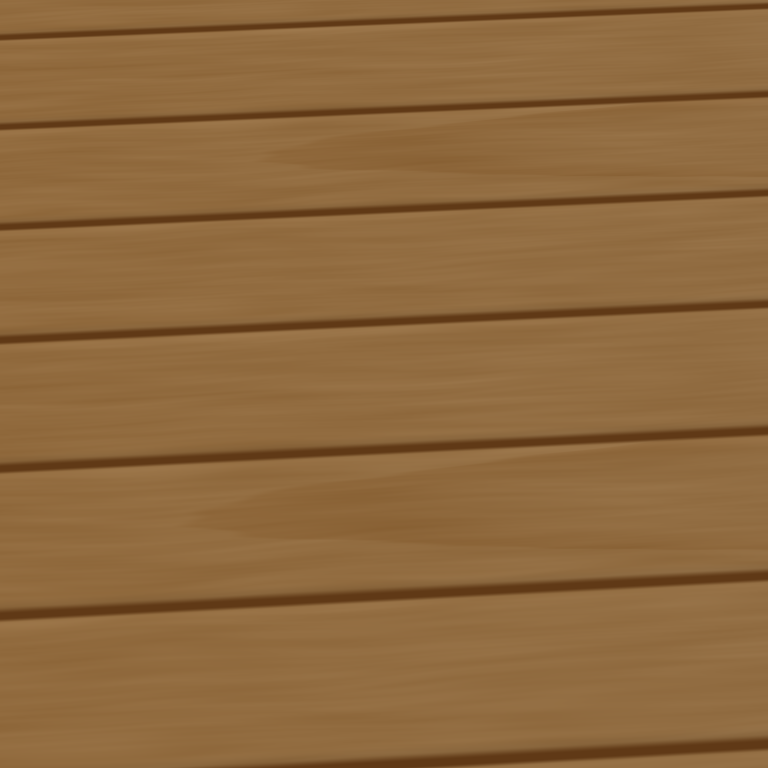
Write a WebGL 2 fragment shader that draws this texture.

```glsl
#version 300 es
precision highp float;

#define WOOD vec3(0.572, 0.424, 0.252)
#define SEAM vec3(0.375, 0.222, 0.085)
#define FIRST_SEAM 0.028
#define PLANK_STEP 0.1078
#define PERSPECTIVE 0.0537
#define TILT 0.0405
#define TILT_GROWTH 0.015
#define VANISH_X 0.8
#define PLANK_CYCLE 3.0
#define GRAIN_DEPTH 0.055
#define FLAME_DEPTH 0.030
#define FLAME_TIP -0.435

uniform vec2 u_resolution;
out vec4 fragColor;

vec2 hashGradient(vec2 cell) {
    vec2 p = fract(cell * vec2(0.1031, 0.1137));
    p += dot(p, p.yx + 33.33);
    float angle = 6.2832 * fract((p.x + p.y) * p.x * 17.3);
    return vec2(cos(angle), sin(angle));
}

float gradientNoise(vec2 p) {
    vec2 i = floor(p), f = p - i;
    vec2 w = f * f * f * (f * (f * 6.0 - 15.0) + 10.0);
    vec2 e = vec2(1.0, 0.0);
    float a = dot(hashGradient(i), f);
    float b = dot(hashGradient(i + e), f - e);
    float c = dot(hashGradient(i + e.yx), f - e.yx);
    float d = dot(hashGradient(i + 1.0), f - 1.0);
    return mix(mix(a, b, w.x), mix(c, d, w.x), w.y);
}

// Long wavy streaks running along a plank
float woodGrain(vec2 p, float seed) {
    vec2 q = p + vec2(seed * 7.3, seed * 5.0);
    q.y += 0.06 * gradientNoise(q * vec2(4.0, 3.0));
    float broad = gradientNoise(q * vec2(4.0, 7.0) + 11.0);
    float streak = gradientNoise(q * vec2(7.0, 17.0) + 37.0);
    float fine = gradientNoise(q * vec2(10.0, 38.0) + 71.0);
    return 0.45 * broad + 0.4 * streak + 0.25 * fine;
}

// Pointed growth ring that opens to the right and fades
float flameFigure(vec2 p) {
    float across = p.y - 0.42;
    float level = p.x - FLAME_TIP - 3.3 * across * across;
    level += 0.06 * gradientNoise(p * vec2(7.0, 18.0) + 5.0);
    return smoothstep(0.0, 0.04, level) * (1.0 - smoothstep(0.06, 0.4, level));
}

void main() {
    vec2 uv = gl_FragCoord.xy / u_resolution;

    // Plank coordinate: whole numbers fall on the seams, growing downwards
    float depth = 1.0 - uv.y;
    depth += (uv.x - 0.5) * (TILT + TILT_GROWTH * depth);
    float row = (depth - FIRST_SEAM) / (PLANK_STEP + PERSPECTIVE * depth);
    float kind = mod(floor(row), PLANK_CYCLE);
    vec2 board = vec2((uv.x - VANISH_X) * (1.0 - PERSPECTIVE * row), fract(row));

    // Wood surface, slightly warmer at the left
    vec3 color = WOOD + vec3(0.004, 0.012, 0.020) * (uv.x - 0.5);
    color += GRAIN_DEPTH * woodGrain(board, kind) * vec3(0.9, 1.0, 1.05);
    float hasFlame = 1.0 - step(0.5, abs(kind - 1.0));
    color -= FLAME_DEPTH * hasFlame * flameFigure(board) * vec3(0.7, 0.9, 1.0);

    // Lit lip below each seam, shade above it, then the dark groove
    float offset = row - round(row);
    float lip = smoothstep(0.03, 0.06, offset) * (1.0 - smoothstep(0.06, 0.14, offset));
    float shade = smoothstep(-0.11, -0.03, offset) * (1.0 - smoothstep(0.0, 0.05, offset));
    float soft = fwidth(row) * 0.5;
    float groove = smoothstep(-0.052 - soft, -0.008, offset)
                 * (1.0 - smoothstep(0.018, 0.045 + soft, offset));
    color += 0.025 * lip;
    color *= 1.0 - 0.07 * shade;
    color = mix(color, SEAM, groove);

    fragColor = vec4(color, 1.0);
}
```
